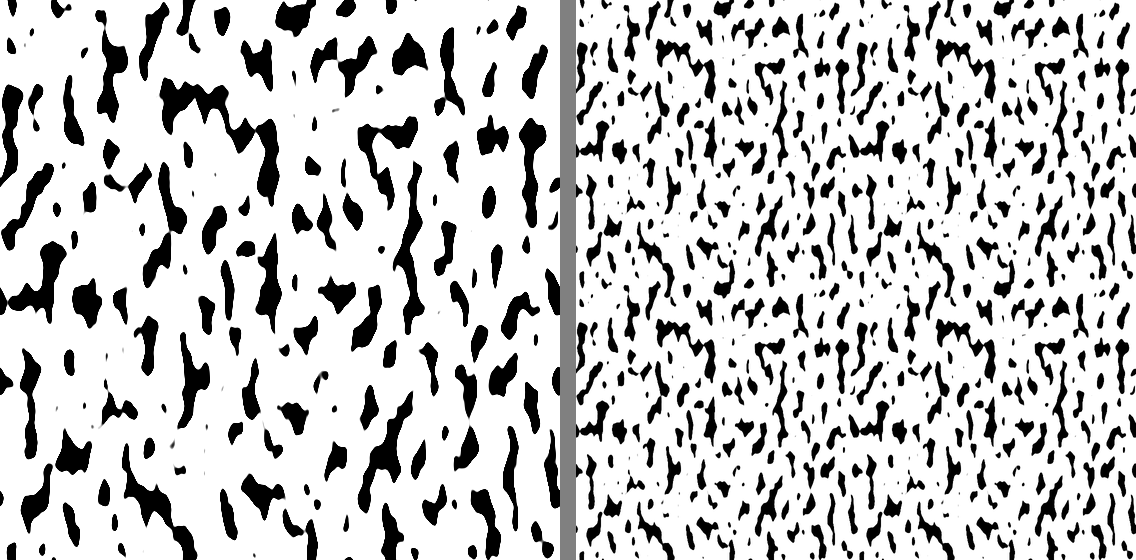
Left: one tile. Right: repeated 2 by 2.
Give the GLSL for this texture, as a three.js fragment shader.

```glsl
// Tileable black speckles, stretched upright, on a white ground.
varying vec2 vUv;

const vec3 GROUND_COLOR = vec3(1.0);
const vec3 SPECKLE_COLOR = vec3(0.0);
const vec2 CELLS = vec2(28.0, 14.0);   // whole noise cells across and up
const float DETAIL = 0.35;             // strength of the finer octave
const float THRESHOLD = 0.196;         // higher leaves fewer speckles
const float EDGE = 0.015;              // half width of the edge, in noise units
const float TAU = 6.2831853;

float hash(vec2 p) {
  return fract(sin(dot(p, vec2(127.1, 311.7))) * 43758.5453);
}

// Slope contribution of one lattice corner, wrapped at the period.
float corner(vec2 cell, vec2 offset, vec2 local, vec2 period, float seed) {
  float angle = TAU * hash(mod(cell + offset, period) + seed);
  return dot(vec2(cos(angle), sin(angle)), local - offset);
}

// Gradient noise that repeats after a whole number of cells.
float wrappedNoise(vec2 p, vec2 period, float seed) {
  vec2 cell = floor(p);
  vec2 f = fract(p);
  vec2 fade = f * f * f * (f * (f * 6.0 - 15.0) + 10.0);
  float low = mix(corner(cell, vec2(0.0, 0.0), f, period, seed),
                  corner(cell, vec2(1.0, 0.0), f, period, seed), fade.x);
  float high = mix(corner(cell, vec2(0.0, 1.0), f, period, seed),
                   corner(cell, vec2(1.0, 1.0), f, period, seed), fade.x);
  return mix(low, high, fade.y);
}

void main() {
  // Broad shapes plus finer lumps
  float height = wrappedNoise(vUv * CELLS, CELLS, 3.0);
  height += DETAIL * wrappedNoise(vUv * CELLS * 2.0, CELLS * 2.0, 71.0);

  // Cut the peaks into crisp speckles
  float speckle = smoothstep(THRESHOLD - EDGE, THRESHOLD + EDGE, height);
  gl_FragColor = vec4(mix(GROUND_COLOR, SPECKLE_COLOR, speckle), 1.0);
}
```
